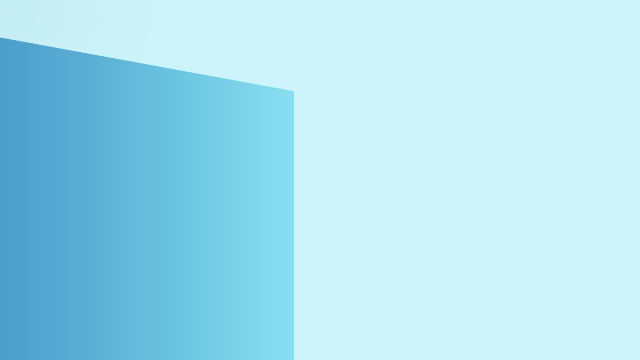
Give the GLSL for this background, as a Shadertoy shader.

```glsl
// A blue gradient wall with a slanted top against a pale cyan sky.

const vec3 SKY = vec3(0.800, 0.955, 0.980);
const vec3 SKY_CORNER = vec3(0.770, 0.930, 0.945);

const vec3 WALL_DEEP = vec3(0.295, 0.630, 0.800);
const vec3 WALL_BLUE = vec3(0.350, 0.675, 0.830);
const vec3 WALL_MID = vec3(0.420, 0.775, 0.880);
const vec3 WALL_LIGHT = vec3(0.540, 0.870, 0.945);

// Wall corners as fractions of the canvas
const vec2 TOP_LEFT = vec2(0.0, 0.896);
const vec2 TOP_RIGHT = vec2(0.4596, 0.7465);

// Signed distance to the line a-b, positive on its left side
float lineDistance(vec2 p, vec2 a, vec2 b) {
    vec2 along = normalize(b - a);
    return dot(p - a, vec2(-along.y, along.x));
}

// Negative below the slanted top and left of the vertical side
float wallDistance(vec2 p, vec2 topLeft, vec2 topRight) {
    return max(lineDistance(p, topLeft, topRight), p.x - topRight.x);
}

// Horizontal gradient from the deep left to the light right side
vec3 wallColor(float x) {
    vec3 color = mix(WALL_DEEP, WALL_BLUE, smoothstep(0.0, 0.14, x));
    color = mix(color, WALL_MID, clamp((x - 0.13) / 0.15, 0.0, 1.0));
    return mix(color, WALL_LIGHT, clamp((x - 0.28) / 0.18, 0.0, 1.0));
}

// Pale sky, slightly greyer towards the upper left corner
vec3 skyColor(vec2 uv) {
    float cornerDistance = length((uv - vec2(0.0, 1.0)) * vec2(1.0, 0.6));
    return mix(SKY_CORNER, SKY, smoothstep(0.0, 0.25, cornerDistance));
}

void mainImage(out vec4 fragColor, in vec2 fragCoord) {
    vec2 uv = fragCoord / iResolution.xy;
    vec2 aspect = vec2(iResolution.x / iResolution.y, 1.0);
    float halfPixel = 0.5 / iResolution.y;

    // Antialiased wall over the sky
    float d = wallDistance(uv * aspect, TOP_LEFT * aspect, TOP_RIGHT * aspect);
    float coverage = 1.0 - smoothstep(-halfPixel, halfPixel, d);
    fragColor = vec4(mix(skyColor(uv), wallColor(uv.x), coverage), 1.0);
}
```
